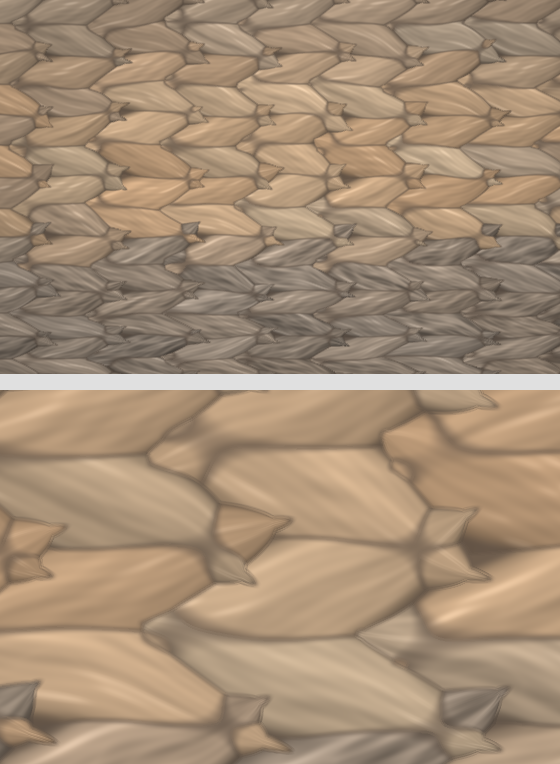
Top: the whole. Bottom: its middle third, enlarged.
Give the GLSL for this texture, as a Shadertoy shader.

```glsl
#define COLUMNS 7.5
#define ROW_PITCH 0.163
#define ROW_HEIGHT 0.81
#define LEAF_LENGTH 0.8
#define LEAF_WIDTH 0.275
#define LEAF_TILT 0.36
#define FIBRE_DEPTH 0.06
#define SOFTNESS 0.0011
#define TAN vec3(0.715, 0.585, 0.455)
#define PALE vec3(0.725, 0.65, 0.55)
#define GREY vec3(0.575, 0.525, 0.475)
#define CREASE vec3(0.34, 0.29, 0.25)

float hash(vec2 p) {
    return fract(sin(dot(p, vec2(127.1, 311.7))) * 4375.85);
}

// Distance to the nearest scattered cell point
float cellular(vec2 p) {
    vec2 cell = floor(p);
    float nearest = 2.0;
    for (int y = -1; y <= 1; y++)
    for (int x = -1; x <= 1; x++) {
        vec2 c = cell + vec2(x, y);
        vec2 point = c + vec2(hash(c), hash(c + 19.3));
        nearest = min(nearest, length(point - p));
    }
    return nearest;
}

// Streaks that converge at the leaf tips; s = (along, across)
float fibres(vec2 s, float seed) {
    float phase = seed * 40.0;
    float bend = 1.3 * sin(s.x * 2.3 + phase) + 0.5 * sin(s.x * 6.1 - phase);
    return 0.45 * sin(s.y * 5.0 + bend + phase)
         + 0.40 * sin(s.y * 13.0 + s.x * 3.0 - bend + phase * 3.0)
         + 0.25 * sin(s.y * 27.0 - s.x * 5.0 + bend * 2.0 + phase * 5.0);
}

vec3 leafColour(vec2 s, vec2 id, float height) {
    float seed = hash(id + 3.7), tone = hash(id + 8.1);
    // Weathered bands: lower rows strongly, top rows slightly
    float worn = smoothstep(5.8, 7.4, id.y + seed - 0.5);
    float faded = 0.5 * (1.0 - smoothstep(-0.5, 2.5, id.y));
    vec3 colour = mix(TAN, PALE, tone * tone * 0.8);
    colour = mix(colour, GREY, max(max(worn * (0.78 + 0.22 * tone), faded), 0.5 * step(0.85, seed)));
    colour *= 0.94 + 0.12 * hash(id + 5.9);

    // Fibres, a lengthwise fold and pale scuffs
    float streak = fibres(s, seed);
    float fold = s.y - 0.8 * (tone - 0.5) - 0.12 * sin(s.x * 3.0 + seed * 9.0);
    colour *= 1.0 + FIBRE_DEPTH * (1.0 + 0.8 * worn) * streak;
    colour *= 1.0 - 0.12 * seed * exp(-fold * fold * 60.0);
    colour += 0.08 * smoothstep(0.4, 1.0, streak) * (0.5 + 0.5 * sin(s.x * 4.0 + seed * 30.0));

    // Uneven stains stretched along the fibres
    vec2 stain = s * vec2(2.2, 2.6) + id * 7.0 + 0.3 * sin(s.yx * vec2(6.0, 8.0) + seed * 20.0);
    float spots = 1.0 - smoothstep(0.1, 0.75, cellular(stain));
    colour *= 1.0 - spots * (0.04 + 0.2 * worn * seed) * (1.0 - 0.4 * streak);

    // Rounded body lit from above
    colour *= 0.74 + 0.3 * smoothstep(-0.1, 0.65, height);
    return colour * (1.0 - 0.1 * s.y) * (1.0 - 0.08 * smoothstep(0.2, 1.0, s.x));
}

vec3 weave(vec2 uv) {
    // Rows tighten toward the bottom
    float v = 1.0 - uv.y;
    float tighten = max(v - 0.6, 0.0);
    float row = (v - 0.104) / ROW_PITCH + 4.0 * tighten * tighten;
    vec2 p = vec2(uv.x * COLUMNS + 0.07, row * ROW_HEIGHT);
    p += 0.025 * vec2(sin(p.y * 5.0 + p.x), sin(p.x * 3.1 + p.y * 2.0));
    vec2 base = floor(vec2(p.x, row * 2.0) + 0.5);

    // Right tips lie over the next leaf; the runner-up sets the crease
    float best = -99.0, second = -99.0, body = 0.0;
    vec2 bestId = base, surface = vec2(0.0);
    for (int y = -1; y <= 1; y++)
    for (int x = -1; x <= 1; x++) {
        vec2 id = base + vec2(x, y);
        float side = mod(id.y, 2.0) < 0.5 ? 1.0 : -1.0;
        vec2 jitter = vec2(hash(id), hash(id + 41.0)) - 0.5;
        vec2 d = p - id * vec2(1.0, 0.5 * ROW_HEIGHT) - jitter * vec2(0.13, 0.05);
        float angle = side * (LEAF_TILT + 0.12 * (hash(id + 23.0) - 0.5));
        vec2 dir = vec2(cos(angle), sin(angle));
        float t = dot(d, dir) / LEAF_LENGTH;
        float taper = max(1.0 - t * t, 0.03);
        float across = dot(d, vec2(-dir.y, dir.x)) + side * 0.06 * (taper - 0.5);
        across += 0.012 * sin(t * 6.0 + jitter.x * 30.0);
        float f = across / (LEAF_WIDTH * pow(taper, 0.55) * (1.0 - 0.2 * t));
        float height = (1.0 - f * f) * (1.0 - 0.4 * min(t * t, 1.0)) - 4.0 * max(abs(t) - 1.0, 0.0);
        float level = height * (height < 0.0 ? 3.0 : 1.0) + 0.28 * t + 0.12 * jitter.y;
        if (level > best) {
            second = best;
            best = level;
            body = height;
            bestId = id;
            surface = clamp(vec2(t, f), -1.0, 1.0);
        } else second = max(second, level);
    }
    vec3 colour = leafColour(surface, bestId, body);
    float open = smoothstep(-0.06, 0.2, best - second) * smoothstep(-0.15, 0.25, body);
    return mix(CREASE, colour, 0.3 + 0.7 * open);
}

void mainImage(out vec4 fragColor, in vec2 fragCoord) {
    vec2 uv = fragCoord / iResolution.xy;
    float aspect = iResolution.x / iResolution.y;
    // Four samples on a rotated square
    vec3 colour = vec3(0.0);
    vec2 offset = vec2(1.0, 0.4) * SOFTNESS;
    for (int i = 0; i < 4; i++) {
        colour += 0.25 * weave(uv + offset * vec2(1.0, aspect));
        offset = vec2(-offset.y, offset.x);
    }
    // Gentle falloff toward the borders
    vec2 edge = uv - vec2(0.52, 0.55);
    fragColor = vec4(colour * (1.04 - 0.35 * dot(edge, edge)), 1.0);
}
```
